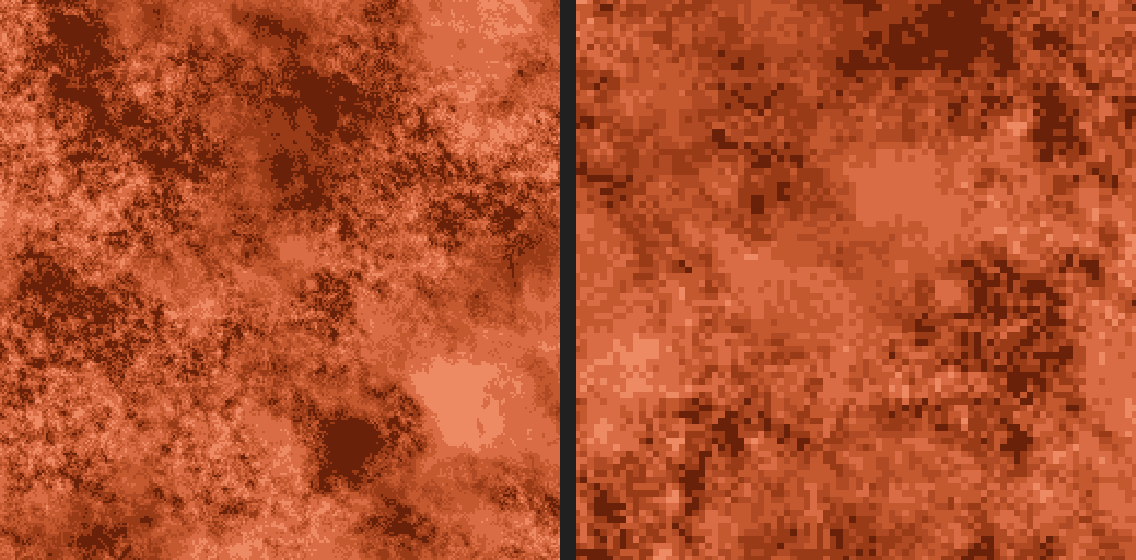
Left: the whole. Right: its middle third, enlarged.
Write a three.js fragment shader that draws this texture.

```glsl
// Weathered rust-red stone, drawn as a mosaic of small square cells in six flat tones.
// Warped diagonal noise makes the broad stains; grain of varying roughness breaks
// them into specks, then the sum is cut at fixed thresholds into the palette.

varying vec2 vUv;

const float CELLS = 256.0;

const vec3 UMBER  = vec3(0.41, 0.13, 0.04);
const vec3 RUST   = vec3(0.60, 0.23, 0.09);
const vec3 BRICK  = vec3(0.69, 0.29, 0.14);
const vec3 CLAY   = vec3(0.77, 0.35, 0.19);
const vec3 CORAL  = vec3(0.85, 0.42, 0.27);
const vec3 SALMON = vec3(0.93, 0.54, 0.39);

float hash(vec2 p) {
  vec3 q = fract(vec3(p.xyx) * 0.1031);
  q += dot(q, q.yzx + 33.33);
  return fract((q.x + q.y) * q.z);
}

// Value noise in the range -1 to 1
float noise(vec2 p) {
  vec2 i = floor(p);
  vec2 f = fract(p);
  vec2 w = f * f * (3.0 - 2.0 * f);
  float low = mix(hash(i), hash(i + vec2(1.0, 0.0)), w.x);
  float high = mix(hash(i + vec2(0.0, 1.0)), hash(i + 1.0), w.x);
  return 2.0 * mix(low, high, w.y) - 1.0;
}

// Octaves are turned against each other to hide the lattice
float fbm(vec2 p, float gain) {
  float sum = 0.0;
  float amplitude = 1.0;
  for (int i = 0; i < 4; i++) {
    sum += amplitude * noise(p);
    p = mat2(1.6, 1.2, -1.2, 1.6) * p + 17.3;
    amplitude *= gain;
  }
  return sum;
}

// Turns the axes so that features run down to the right, and stretches them
vec2 slant(vec2 p, float stretch) {
  vec2 along = normalize(vec2(0.62, -0.78));
  vec2 across = vec2(-along.y, along.x);
  return vec2(dot(p, along) / stretch, dot(p, across));
}

// Broad light and dark stains with ragged outlines
float stains(vec2 p) {
  vec2 warp = vec2(noise(p * 9.0 + 41.0), noise(p * 9.0 + 73.0));
  vec2 ragged = vec2(noise(p * 34.0 + 5.0), noise(p * 34.0 + 29.0));
  vec2 q = p + 0.025 * warp + 0.008 * ragged;
  return 1.28 * fbm(slant(q, 1.4) * 5.0 + 60.0, 0.74);
}

// Specks from several cells wide down to single cells
float grain(vec2 p, vec2 cell) {
  float clumps = 0.85 * noise(p * 57.0 + 11.0);
  float specks = 1.0 * noise(slant(p, 1.2) * 104.0 + 300.0);
  float dust = 1.7 * (hash(cell + 19.0) - 0.5);
  return clumps + specks + dust;
}

// Rough patches gather around dark stains; the cores of stains stay flat
float roughness(vec2 p, float stain) {
  float patches = fbm(p * 4.0 + 130.0, 0.6) - 0.35 * stain;
  float rough = mix(0.28, 1.1, smoothstep(-0.6, 0.8, patches));
  float darkCore = smoothstep(-2.1, -1.3, stain);
  float lightCore = 1.0 - 0.6 * smoothstep(0.9, 1.7, stain);
  return rough * mix(0.2, 1.0, darkCore) * lightCore;
}

vec3 palette(float tone) {
  vec3 color = mix(UMBER, RUST, step(-1.36, tone));
  color = mix(color, BRICK, step(-0.64, tone));
  color = mix(color, CLAY, step(-0.23, tone));
  color = mix(color, CORAL, step(0.35, tone));
  return mix(color, SALMON, step(1.24, tone));
}

void main() {
  vec2 cell = floor(vUv * CELLS);
  vec2 p = (cell + 0.5) / CELLS;
  float stain = stains(p);
  float tone = stain + roughness(p, stain) * grain(p, cell);
  gl_FragColor = vec4(palette(tone), 1.0);
}
```
